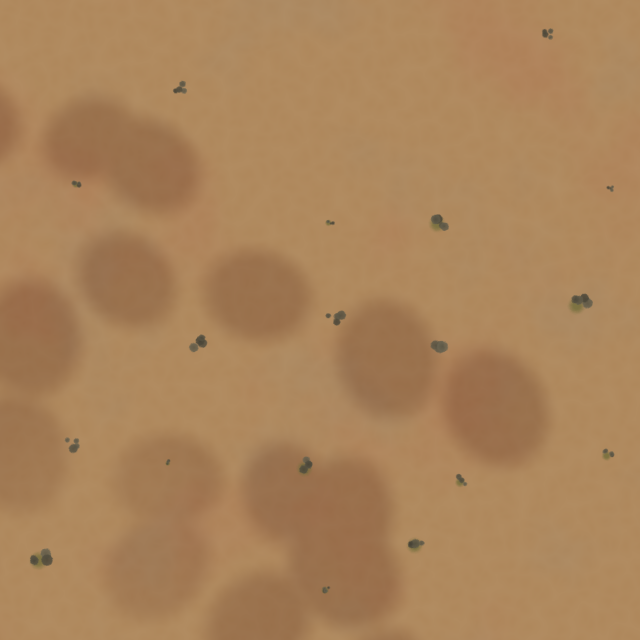
Write a WebGL 1 fragment shader that draws this texture.

```glsl
precision highp float;
uniform vec2 u_resolution;

const vec3 SAND = vec3(0.69, 0.54, 0.37);
const vec3 CLAY = vec3(0.69, 0.51, 0.355);
const vec3 DUST = vec3(0.67, 0.54, 0.39);
const vec3 SHADE = vec3(0.605, 0.447, 0.303);
const vec3 STONE = vec3(0.33, 0.31, 0.25);
const vec3 MOSS = vec3(0.43, 0.42, 0.22);

const float SHADE_CELLS = 6.0;
const float SHADE_CHANCE = 0.8;
const float SHADE_RADIUS = 0.082;
const float SHADE_BLUR = 0.025;
const float STONE_CELLS = 5.0;
const float STONE_CHANCE = 0.68;
const float STONE_RADIUS = 0.0085;
const float STONE_EDGE = 0.0016;
const float MOTTLE_CELLS = 38.0;
const float MOTTLE_CONTRAST = 0.022;

vec2 hash2(vec2 cell, float seed) {
  vec3 q = fract(vec3(cell.xyx + seed * 1.37) * vec3(0.1031, 0.1030, 0.0973));
  q += dot(q, q.yzx + 33.33);
  return fract((q.xx + q.yz) * q.zy);
}

// Layered sines, each octave turned and bent by the last
float waves(vec2 p) {
  float sum = 0.0;
  float gain = 0.5;
  for (int i = 0; i < 5; i++) {
    sum += gain * sin(p.x + 1.3 * sin(p.y)) * cos(p.y + 0.7 * sin(p.x));
    p = mat2(1.3, 1.1, -1.1, 1.3) * p + 2.1;
    gain *= 0.6;
  }
  return sum;
}

// Distance to the nearest scattered point
float cellular(vec2 p) {
  vec2 base = floor(p);
  float nearest = 2.0;
  for (int y = -1; y <= 1; y++) {
    for (int x = -1; x <= 1; x++) {
      vec2 cell = base + vec2(x, y);
      nearest = min(nearest, distance(p, cell + hash2(cell, 3.0)));
    }
  }
  return nearest;
}

vec3 ground(vec2 p) {
  float clay = smoothstep(0.0, 0.7, waves(p * 6.0 + 1.5));
  float dust = smoothstep(0.0, 0.75, waves(p * 9.0 + 7.0));
  vec3 color = mix(SAND, CLAY, 0.85 * clay);
  color = mix(color, DUST, 0.7 * dust);
  vec2 bent = p + 0.012 * vec2(waves(p * 40.0), waves(p * 40.0 + 5.0));
  float mottle = cellular(bent * MOTTLE_CELLS) - 0.45;
  return color + MOTTLE_CONTRAST * mottle * vec3(0.5, 0.8, 1.0);
}

// Blurred round shadows that gather below a falling diagonal
float shadows(vec2 p) {
  vec2 base = floor(p * SHADE_CELLS);
  float light = 1.0;
  for (int y = -1; y <= 1; y++) {
    for (int x = -1; x <= 1; x++) {
      vec2 cell = base + vec2(x, y);
      vec2 center = (cell + mix(vec2(0.15), vec2(0.85), hash2(cell, 11.0))) / SHADE_CELLS;
      vec2 trait = hash2(cell, 23.0);
      float angle = 6.283 * trait.y;
      vec2 axis = vec2(cos(angle), sin(angle));
      vec2 d = p - center;
      d = vec2(dot(d, axis), 1.2 * dot(d, vec2(-axis.y, axis.x)));
      float radius = SHADE_RADIUS * mix(0.85, 1.2, trait.y);
      float region = step(center.y, 0.86 - 0.42 * center.x) * step(center.x, 0.86);
      float present = region * step(trait.x, SHADE_CHANCE);
      float blob = smoothstep(radius + SHADE_BLUR, radius - SHADE_BLUR, length(d));
      light *= 1.0 - present * blob;
    }
  }
  float faded = smoothstep(0.3, 0.1, distance(p, vec2(0.15)));
  return (1.0 - light) * (1.0 - 0.4 * faded);
}

// Small clumps of dark pebbles, some beside a patch of moss
vec3 addStones(vec3 color, vec2 p) {
  vec2 cell = floor(p * STONE_CELLS);
  vec2 trait = hash2(cell, 41.0);
  if (trait.x > STONE_CHANCE) return color;
  vec2 center = (cell + mix(vec2(0.2), vec2(0.8), hash2(cell, 53.0))) / STONE_CELLS;
  float size = STONE_RADIUS * mix(0.3, 1.1, trait.y);
  vec2 d = p - center;
  d += 0.1 * size * vec2(waves(p * 500.0), waves(p * 500.0 + 4.0));

  float mossy = step(0.5, hash2(cell, 67.0).x);
  float moss = smoothstep(1.9 * size, 0.5 * size, length(d + 0.6 * size));
  color = mix(color, MOSS, 0.75 * mossy * moss);
  for (int i = 0; i < 4; i++) {
    float seed = 71.0 + 9.0 * float(i);
    vec2 offset = (hash2(cell, seed) - 0.5) * vec2(3.0, 2.4) * size;
    vec2 look = hash2(cell, seed + 4.0);
    float radius = size * mix(0.5, 1.0, look.x);
    float dist = length(d - offset);
    float cover = smoothstep(radius + STONE_EDGE, radius - STONE_EDGE, dist);
    vec3 tone = STONE * mix(0.85, 1.25, look.y) * (0.9 + 0.15 * dist / radius);
    color = mix(color, tone, 0.88 * cover);
  }
  return color;
}

void main() {
  vec2 p = gl_FragCoord.xy / u_resolution;
  vec3 sand = ground(p);
  vec3 color = sand * mix(vec3(1.0), SHADE / SAND, shadows(p));
  gl_FragColor = vec4(addStones(color, p), 1.0);
}
```
